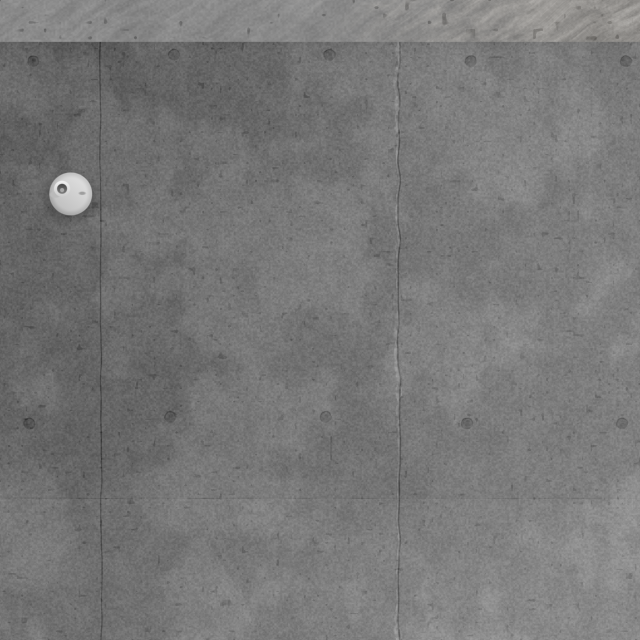
This texture is drawn by a WebGL 1 fragment shader. Its source:

```glsl
precision highp float;
// Board-cast concrete wall with seams, tie holes, a rough ceiling edge and a white lamp socket.
uniform vec2 u_resolution;

float hash(vec2 p) {
  vec3 q = fract(p.xyx * 0.1031);
  q += dot(q, q.yzx + 33.33);
  return fract((q.x + q.y) * q.z);
}

float noise(vec2 p) {
  vec2 i = floor(p), f = fract(p);
  f = f * f * (3.0 - 2.0 * f);
  return mix(mix(hash(i), hash(i + vec2(1, 0)), f.x),
             mix(hash(i + vec2(0, 1)), hash(i + vec2(1, 1)), f.x), f.y);
}

float fbm(vec2 p) {
  float sum = 0.0, amp = 0.5;
  for (int i = 0; i < 6; i++) {
    sum += amp * noise(p);
    p = mat2(1.6, 1.2, -1.2, 1.6) * p + 7.3;
    amp *= 0.55;
  }
  return sum / 1.08;
}

// Antialiased coverage of the region where d < 0
float cover(float d) {
  float px = 0.8 / u_resolution.y;
  return 1.0 - smoothstep(-px, px, d);
}

// Blotchy cement with damp patches, vertical streaks, grain and pits
float wallTone(vec2 uv) {
  float tone = mix(0.415, 0.515, smoothstep(0.0, 1.0, uv.x));
  tone += 0.03 * smoothstep(0.35, 0.0, uv.y) - 0.025 * smoothstep(0.6, 0.95, uv.y);
  float cloud = fbm(uv * vec2(6.5, 7.0) + 3.7);
  float streak = fbm(uv * vec2(22.0, 5.0) + 21.0);
  tone -= 0.045 * (smoothstep(0.44, 0.56, cloud * 0.75 + streak * 0.25) - 0.5);
  tone += 0.07 * (fbm(uv * 26.0 + 9.0) - 0.5);
  tone += 0.065 * (noise(uv * 330.0) - 0.5) + 0.04 * (noise(uv * 510.0 + 40.0) - 0.5);
  tone -= 0.07 * smoothstep(0.84, 0.97, noise(uv * 145.0 + 11.0));
  return tone;
}

// Vertical joint: a wandering dark gap with crumbled pale lips
float verticalSeam(float tone, vec2 uv, float x, float wear) {
  float d = uv.x - x - (0.002 + 0.003 * wear) * (noise(vec2(uv.y * 32.0, x * 50.0)) - 0.5);
  float chips = noise(vec2(uv.y * 75.0, x * 90.0)) * smoothstep(0.3, 0.65, noise(vec2(uv.y * 11.0, x * 70.0)));
  float lip = cover(abs(d + 0.002) - 0.001 - 0.006 * chips * wear);
  float crumble = noise(uv * vec2(300.0, 170.0));
  tone += lip * wear * (0.13 * crumble - 0.015);
  tone -= 0.06 * wear * cover(abs(d + 0.003 + 0.005 * chips) - 0.0008) * crumble;
  float gap = cover(abs(d - 0.001 * wear) - 0.0009 - 0.0007 * wear * chips);
  return tone - gap * (0.10 + 0.08 * noise(vec2(uv.y * 45.0, x * 30.0)));
}

// Two rows of plugged tie holes, slightly out of line
float tieHoles(float tone, vec2 uv) {
  for (int row = 0; row < 2; row++) {
    for (int col = 0; col < 5; col++) {
      float c = float(col), r = float(row);
      vec2 center = vec2(0.046 + 0.2315 * c - 0.011 * mod(c, 2.0) + 0.006 * r, 0.338 + 0.566 * r);
      center.y += 0.01 * step(abs(c - 1.5), 0.6);
      vec2 p = uv - center;
      float d = length(p) - 0.0088 - 0.0015 * (noise(uv * 170.0) - 0.5);
      float depth = 0.04 + 0.05 * hash(vec2(c, r) + 5.0);
      tone -= cover(d) * depth * (0.7 + 0.5 * noise(uv * 200.0));
      tone += cover(abs(d) - 0.001) * dot(p, vec2(2.0, -7.0));
      tone -= 0.05 * cover(abs(d) - 0.0008);
      tone -= 0.05 * cover(length(p - vec2(0.001, 0.002)) - 0.003) * hash(vec2(r, c));
    }
  }
  return tone;
}

// Trowelled ceiling strip with slanted ridges, warmer to the right
vec3 ceilingColor(vec2 uv) {
  vec2 slant = mat2(0.85, -0.5, 0.5, 0.85) * uv;
  float ridges = fbm(slant * vec2(24.0, 110.0) + 2.0 * noise(uv * 18.0));
  float tone = 0.53 + 0.04 * uv.x + 0.08 * (fbm(uv * 15.0 + 30.0) - 0.5);
  tone += (0.10 + 0.15 * smoothstep(0.45, 0.9, uv.x)) * (ridges - 0.5);
  tone += 0.05 * (noise(uv * 330.0) - 0.5);
  tone -= 0.12 * smoothstep(0.87, 0.97, noise(uv * 85.0 + 4.0));
  return tone + vec3(0.012, 0.003, -0.010) * smoothstep(0.4, 1.0, uv.x + 0.4 * (ridges - 0.5));
}

// Domed porcelain lamp base with an off-center socket
vec3 addLamp(vec3 color, vec2 p) {
  color *= 1.0 - 0.22 * smoothstep(0.052, 0.026, length(p - vec2(-0.004, -0.007)));
  float dome = length(p) - 0.0335;
  float shade = 0.81 + 2.2 * dot(p, vec2(0.6, 0.7)) - 0.10 * smoothstep(-0.010, 0.0, dome);
  color = mix(color, vec3(shade), cover(dome));
  color = mix(color, vec3(0.62), cover(length((p - vec2(0.018, 0.001)) * vec2(0.5, 1.0)) - 0.0025));
  color = mix(color, vec3(0.73), cover(length((p + vec2(0.024, 0.001)) * vec2(0.6, 1.0)) - 0.005));
  vec2 s = p - vec2(-0.0135, 0.008);
  color = mix(color, vec3(0.87 + 6.0 * s.y), cover(length(s) - 0.0125));
  color = mix(color, vec3(0.38 - 14.0 * s.y), cover(length(s) - 0.0078));
  return mix(color, vec3(0.66), cover(length(s + vec2(0.0, 0.002)) - 0.0032));
}

void main() {
  vec2 uv = gl_FragCoord.xy / u_resolution;
  float tone = wallTone(uv);
  tone = tieHoles(tone, uv);

  // Joints between panels; the lower course is a little paler
  float joint = uv.y - 0.2213 - 0.001 * (noise(vec2(uv.x * 40.0, 2.0)) - 0.5);
  tone += 0.015 * cover(joint);
  tone -= cover(abs(joint) - 0.0006) * (0.02 + 0.06 * noise(vec2(uv.x * 25.0, 8.0)));
  tone = verticalSeam(tone, uv, 0.1585 - 0.002 * uv.y, 0.15);
  tone = verticalSeam(tone, uv, 0.6225, 1.0);

  // Shadow under the ceiling edge
  float edge = 0.9345 - uv.y;
  tone -= 0.035 * exp(-max(edge, 0.0) * 90.0);
  vec3 color = mix(vec3(tone), ceilingColor(uv), cover(edge));
  color = addLamp(color, uv - vec2(0.1105, 0.697));
  gl_FragColor = vec4(color, 1.0);
}
```
